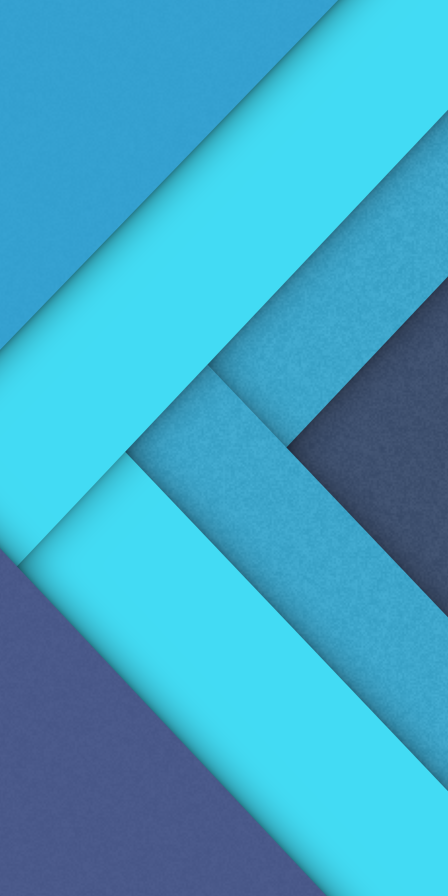
A Shadertoy shader for this background:

```glsl
// Layered paper sheets in cyan, blue and indigo meeting in a chevron.
// Each sheet is a half plane, painted from back to front; its edge is a
// signed distance that also drives the soft shadow cast on sheets below.

const vec3 SKY    = vec3(0.205, 0.630, 0.815);
const vec3 CYAN   = vec3(0.260, 0.860, 0.955);
const vec3 STEEL  = vec3(0.240, 0.650, 0.795);
const vec3 INDIGO = vec3(0.288, 0.348, 0.540);
const vec3 SLATE  = vec3(0.245, 0.315, 0.435);

float hash(vec2 p)
{
    vec3 q = fract(vec3(p.xyx) * 0.1031);
    q += dot(q, q.yzx + 33.33);
    return fract((q.x + q.y) * q.z);
}

// Smoothly interpolated value noise in 0..1
float noise(vec2 p)
{
    vec2 cell = floor(p), f = fract(p);
    f = f * f * (3.0 - 2.0 * f);
    return mix(mix(hash(cell), hash(cell + vec2(1, 0)), f.x),
               mix(hash(cell + vec2(0, 1)), hash(cell + vec2(1, 1)), f.x), f.y);
}

// Signed distance to the line from a to b, positive on its right side
float lineDistance(vec2 p, vec2 a, vec2 b)
{
    vec2 dir = normalize(b - a), q = p - a;
    return q.x * dir.y - q.y * dir.x;
}

// Shade what lies outside the sheet (d > 0), then cover what lies inside
vec3 laySheet(vec3 below, vec3 sheet, float d, float shadow, float pixel)
{
    float x = max(d, 0.0);
    float falloff = 0.65 * exp(-x / 0.012) + 0.35 * exp(-x * x / 0.0025);
    below *= 1.0 - shadow * falloff;
    return mix(sheet, below, smoothstep(-0.7 * pixel, 0.7 * pixel, d));
}

void mainImage(out vec4 fragColor, in vec2 fragCoord)
{
    // Canvas spans 1 x 2 units
    vec2 p = fragCoord / iResolution.xy * vec2(1.0, 2.0);
    float pixel = 2.0 / iResolution.y;

    // Fine paper grain with a broader mottling
    float grain = 0.7 * noise(p * 230.0) + 0.3 * noise(p * 75.0) - 0.5;

    // Signed distances to the sheet edges
    float skyEdge       = lineDistance(p, vec2(0.000, 1.219), vec2(0.755, 2.000));
    float upperCyan     = lineDistance(p, vec2(0.039, 0.737), vec2(1.000, 1.755));
    float upperSteel    = lineDistance(p, vec2(0.641, 1.003), vec2(1.000, 1.383));
    float lowerSteel    = lineDistance(p, vec2(1.000, 0.622), vec2(0.469, 1.180));
    float lowerCyan     = lineDistance(p, vec2(1.000, 0.234), vec2(0.279, 0.992));
    float indigoEdge    = lineDistance(p, vec2(0.729, 0.000), vec2(0.000, 0.776));

    // Sheets from back to front
    vec3 steel = STEEL + 0.07 * grain;
    vec3 color = SLATE + 0.06 * grain;
    color = laySheet(color, steel, upperSteel, 0.32, pixel);
    color = laySheet(color, steel, lowerSteel, 0.28, pixel);
    color = laySheet(color, CYAN, lowerCyan, 0.35, pixel);
    color = laySheet(color, CYAN, upperCyan, 0.32, pixel);
    color = laySheet(color, SKY + 0.02 * grain, skyEdge, 0.45, pixel);
    color = laySheet(color, INDIGO + 0.03 * grain, indigoEdge, 0.45, pixel);

    fragColor = vec4(color, 1.0);
}
```
